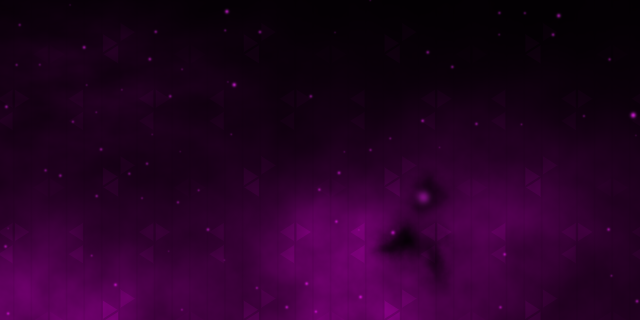
This background is drawn by a WebGL 1 fragment shader. Its source:

```glsl
precision highp float;
// A dark magenta nebula with soft clouds, a black rift and scattered stars,
// under a repeating tile of faint triangles. Clouds are Gaussian glows shaped
// by gradient noise; triangles come from a skewless half-row lattice.

uniform vec2 u_resolution;

const vec3 MAGENTA = vec3(1.0, 0.0, 0.98);
const vec3 STAR_COLOR = vec3(0.72, 0.10, 0.74);
const vec2 LATTICE_ORIGIN = vec2(0.318, 0.865);
const vec2 TRIANGLE_SIZE = vec2(0.055, 0.0347); // width, half of the side
const vec2 TILE = vec2(8.0, 12.0);              // columns, half rows
const float TRIANGLE_GAP = 0.07;
const float TRIANGLE_LIGHT = 0.022;
const float TRIANGLE_GAIN = 0.15;
const float DUST_CELL = 0.085;
const float DUST_AMOUNT = 0.30;

vec2 hash2(vec2 p) {
  vec3 q = fract(vec3(p.xyx) * vec3(0.1031, 0.1030, 0.0973));
  q += dot(q, q.yzx + 33.33);
  return fract((q.xx + q.yz) * q.zy);
}

float cornerSlope(vec2 cell, vec2 offset) {
  float angle = 6.2832 * hash2(cell).x;
  return dot(vec2(cos(angle), sin(angle)), offset);
}

float gradientNoise(vec2 p) {
  vec2 i = floor(p), f = fract(p);
  vec2 w = f * f * f * (f * (f * 6.0 - 15.0) + 10.0);
  vec2 e = vec2(1.0, 0.0);
  return mix(mix(cornerSlope(i, f), cornerSlope(i + e, f - e), w.x),
             mix(cornerSlope(i + e.yx, f - e.yx), cornerSlope(i + 1.0, f - 1.0), w.x), w.y);
}

float fbm(vec2 p) {
  float sum = 0.0, amplitude = 0.6;
  for (int k = 0; k < 5; k++) {
    sum += amplitude * gradientNoise(p);
    p = mat2(1.6, 1.2, -1.2, 1.6) * p + 7.3;
    amplitude *= 0.5;
  }
  return sum;
}

float glow(vec2 p, vec2 center, vec2 radius) {
  vec2 q = (p - center) / radius;
  return exp(-dot(q, q));
}

float nebula(vec2 p) {
  vec2 warped = p + 0.07 * vec2(fbm(p * 4.0), fbm(p * 4.0 + 19.0));
  float light = 0.012 + 0.11 * smoothstep(1.05, 0.0, p.y);

  // Clouds
  float wisps = 1.0 + 1.1 * fbm(p * vec2(4.0, 9.0) + 3.0);
  light += 0.075 * wisps * glow(warped, vec2(0.25, 0.72), vec2(0.55, 0.25));
  light += 0.26 * glow(warped, vec2(0.10, 0.00), vec2(0.60, 0.28));
  light += 0.26 * glow(warped, vec2(1.07, 0.10), vec2(0.24, 0.25));
  light += 0.07 * glow(warped, vec2(0.95, 0.33), vec2(0.20, 0.15));
  light += 0.16 * glow(warped, vec2(1.50, 0.36), vec2(0.38, 0.24));
  light += 0.11 * glow(warped, vec2(1.35, 0.00), vec2(0.32, 0.28));
  light *= 1.0 + 0.55 * fbm(p * 5.0 + 11.0);

  // Black rift
  vec2 r = p + 0.045 * vec2(fbm(p * 11.0 + 5.0), fbm(p * 11.0 + 31.0));
  float rift = 0.90 * glow(r, vec2(1.275, 0.25), vec2(0.060, 0.065));
  rift += 0.75 * glow(r, vec2(1.33, 0.395), vec2(0.055, 0.065));
  rift += 0.50 * glow(r, vec2(1.20, 0.23), vec2(0.045, 0.030));
  rift += 0.60 * glow(r, vec2(1.36, 0.19), vec2(0.035, 0.090));
  return max(light, 0.0) * (1.0 - min(rift, 0.92));
}

float isCell(vec2 cell, vec2 wanted) {
  vec2 d = abs(cell - wanted);
  return step(d.x + d.y, 0.5);
}

// Brightness of a triangle by its column and half row in the tile
float litCell(vec2 cell) {
  float lit = isCell(cell, vec2(0.0, 0.0)) + isCell(cell, vec2(0.0, 1.0));
  lit += 0.8 * (isCell(cell, vec2(1.0, 11.0)) + isCell(cell, vec2(3.0, 5.0)));
  vec2 paired = vec2(mod(cell.x, 4.0), cell.y);
  lit += 0.75 * (isCell(paired, vec2(2.0, 5.0)) + isCell(paired, vec2(2.0, 7.0)));
  return lit + 0.3 * (isCell(cell, vec2(4.0, 1.0)) + isCell(cell, vec2(5.0, 1.0)));
}

// x: triangle brightness, y: column seam
vec2 triangles(vec2 p, float pixel) {
  vec2 q = vec2(p.x - LATTICE_ORIGIN.x, LATTICE_ORIGIN.y - p.y) / TRIANGLE_SIZE;
  vec2 base = floor(q), f = q - base;
  float pointsLeft = mod(base.x + base.y, 2.0);
  float toBase = mix(f.x, 1.0 - f.x, pointsLeft);
  float upper = step(f.y, 1.0 - toBase);
  float slant = abs(1.0 - toBase - f.y);
  float inset = min(0.6 * slant, mix(1.0 - toBase, toBase, upper));
  float soft = 0.7 * pixel / TRIANGLE_SIZE.x;
  float fill = smoothstep(TRIANGLE_GAP - soft, TRIANGLE_GAP + soft, inset);
  vec2 cell = mod(base + vec2(0.0, 1.0 - upper) + 0.5, TILE) - 0.5;
  float seam = 1.0 - smoothstep(0.0, 0.05 + soft, min(f.x, 1.0 - f.x));
  return vec2(litCell(cell) * fill, seam);
}

float stars(vec2 p) {
  // Landmark stars
  float light = 0.55 * glow(p, vec2(1.324, 0.383), vec2(0.019));
  light += 0.95 * glow(p, vec2(1.979, 0.640), vec2(0.008));
  light += 0.8 * glow(p, vec2(0.709, 0.964), vec2(0.006));
  light += 0.8 * glow(p, vec2(0.732, 0.735), vec2(0.006));
  light += 0.7 * glow(p, vec2(1.746, 0.951), vec2(0.006));
  light += 0.6 * glow(p, vec2(0.263, 0.852), vec2(0.005));
  light += 0.6 * glow(p, vec2(1.228, 0.273), vec2(0.006));

  // Star dust, denser to the left
  vec2 cell = floor(p / DUST_CELL);
  vec2 trait = hash2(cell + 41.0);
  vec2 center = (cell + 0.15 + 0.7 * hash2(cell + 7.0)) * DUST_CELL;
  float present = step(trait.x, DUST_AMOUNT * mix(1.3, 0.5, p.x * 0.5));
  return light + present * mix(0.15, 0.55, trait.y) * glow(p, center, vec2(mix(0.003, 0.005, trait.y)));
}

void main() {
  vec2 p = gl_FragCoord.xy / u_resolution.y;
  float cloud = nebula(p);
  vec2 pattern = triangles(p, 1.0 / u_resolution.y);
  float light = cloud * (1.0 - 0.06 * pattern.y);
  light += pattern.x * (TRIANGLE_LIGHT + TRIANGLE_GAIN * cloud);
  gl_FragColor = vec4(MAGENTA * light + STAR_COLOR * stars(p), 1.0);
}
```
